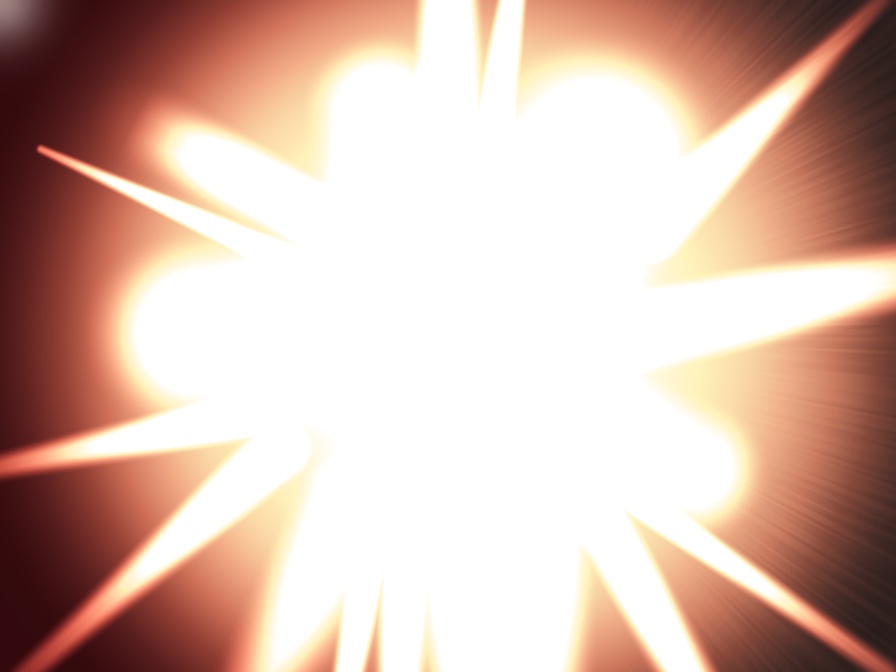
Reproduce this background procedurally as a WebGL 2 fragment shader.

```glsl
#version 300 es
precision highp float;
uniform vec2 u_resolution;
out vec4 fragColor;

// Narrow beams: start.xy, tip.xy
const vec4 BEAMS[12] = vec4[12](
  vec4(.667, .55, .667, 1.05), vec4(.712, .653, .769, 1.05),
  vec4(.972, .66, 1.311, 1.0), vec4(.92, .5, 1.389, .6),
  vec4(.868, .311, 1.32, 0.), vec4(.816, .366, 1.042, -.04),
  vec4(.604, .236, .594, -.04), vec4(.559, .219, .512, -.04),
  vec4(.417, .332, .035, -.007), vec4(.417, .392, -.017, .302),
  vec4(.417, .618, .061, .778), vec4(.486, .67, .2, .82));
// Half width at start, half width at tip, fade toward tip
const vec3 BEAM_SHAPES[12] = vec3[12](
  vec3(.038, .036, 0.), vec3(.026, .014, .1),
  vec3(.038, .012, .8), vec3(.046, .043, .25),
  vec3(.018, .014, .65), vec3(.03, .033, 0.),
  vec3(.024, .028, 0.), vec3(.02, .018, 0.),
  vec3(.034, .016, .7), vec3(.028, .016, .6),
  vec3(.016, .004, .45), vec3(.035, .05, .95));

// Broad rounded lobes: start.xy, end.xy
const vec4 LOBES[6] = vec4[6](
  vec4(.78, .41, 1.04, .297), vec4(.747, .27, .75, 0.),
  vec4(.45, .505, .27, .505), vec4(.521, .253, .385, -.04),
  vec4(.582, .653, .564, .84), vec4(.78, .6, .9, .78));
// Half width, softness
const vec2 LOBE_SHAPES[6] = vec2[6](
  vec2(.045, .06), vec2(.098, .04), vec2(.078, .07),
  vec2(.036, .045), vec2(.052, .06), vec2(.092, .085));

// Dark ember to white, evenly spaced
const vec3 HEAT_COLORS[7] = vec3[7](
  vec3(.15, .055, .06), vec3(.33, .15, .14), vec3(.56, .27, .22),
  vec3(.80, .46, .36), vec3(.94, .68, .53), vec3(1., .95, .73), vec3(1.));

float hash(vec2 cell) {
  return fract(sin(dot(cell, vec2(127.1, 311.7))) * 43758.5);
}

float noise(vec2 p) {
  vec2 cell = floor(p), f = fract(p);
  f = f * f * (3. - 2. * f);
  return mix(mix(hash(cell), hash(cell + vec2(1, 0)), f.x),
             mix(hash(cell + vec2(0, 1)), hash(cell + vec2(1, 1)), f.x), f.y);
}

// Returns distance to a segment and the position along it
vec2 segment(vec2 p, vec4 line) {
  vec2 axis = line.zw - line.xy, offset = p - line.xy;
  float along = clamp(dot(offset, axis) / dot(axis, axis), 0., 1.);
  return vec2(length(offset - axis * along), along);
}

float beam(vec2 p, vec4 line, vec3 shape) {
  vec2 s = segment(p, line);
  float width = mix(shape.x, shape.y, s.y);
  float body = 1. - smoothstep(width * .2, width * 1.4 + .004, s.x);
  return body * (1. - shape.z * s.y * s.y);
}

float lobe(vec2 p, vec4 line, vec2 shape) {
  float d = segment(p, line).x - shape.x;
  return 1. - smoothstep(-shape.y, shape.y * 1.1, d);
}

vec3 heatColor(float heat) {
  float x = clamp(heat, 0., 1.) * 6.;
  int i = min(int(x), 5);
  return mix(HEAT_COLORS[i], HEAT_COLORS[i + 1], x - float(i));
}

void main() {
  vec2 p = gl_FragCoord.xy / u_resolution.y;
  vec2 ray = p - vec2(.69, .5);
  float radius = length(ray);

  // Hot core inside a wide peach disc
  float heat = .6 * exp(-radius * radius / .085);
  heat += .68 * (1. - smoothstep(.4, .77, radius)) + .02;

  // Beams and lobes
  float beams = 0., lobes = 0.;
  for (int i = 0; i < 12; i++)
    beams = max(beams, beam(p, BEAMS[i], BEAM_SHAPES[i]));
  for (int i = 0; i < 6; i++)
    lobes = max(lobes, lobe(p, LOBES[i], LOBE_SHAPES[i]));
  heat += .8 * beams + .55 * lobes;

  // Fine radial streaks on the right
  float rightSide = smoothstep(.15, .5, ray.x) * smoothstep(.4, .6, radius);
  float angle = atan(ray.y, ray.x);
  float streaks = noise(vec2(angle * 130., radius * 7.)) - .5;
  heat += (streaks * .05 + .05) * rightSide;

  // Colour, reddened along the cooler light
  vec3 color = heatColor(heat);
  float cool = 1. - clamp(heat, 0., 1.);
  color += vec3(.35, -.08, -.03) * max(beams, lobes) * cool;
  color += vec3(-.05, .03, .02) * rightSide * cool;
  color += vec3(.03, -.03, -.02) * smoothstep(.3, -.4, ray.x) * cool;

  // Pale corner haze
  vec2 corner = p - vec2(0., 1.);
  color += vec3(.42, .48, .46) * exp(-dot(corner, corner) / .004);
  fragColor = vec4(clamp(color, 0., 1.), 1.);
}
```
